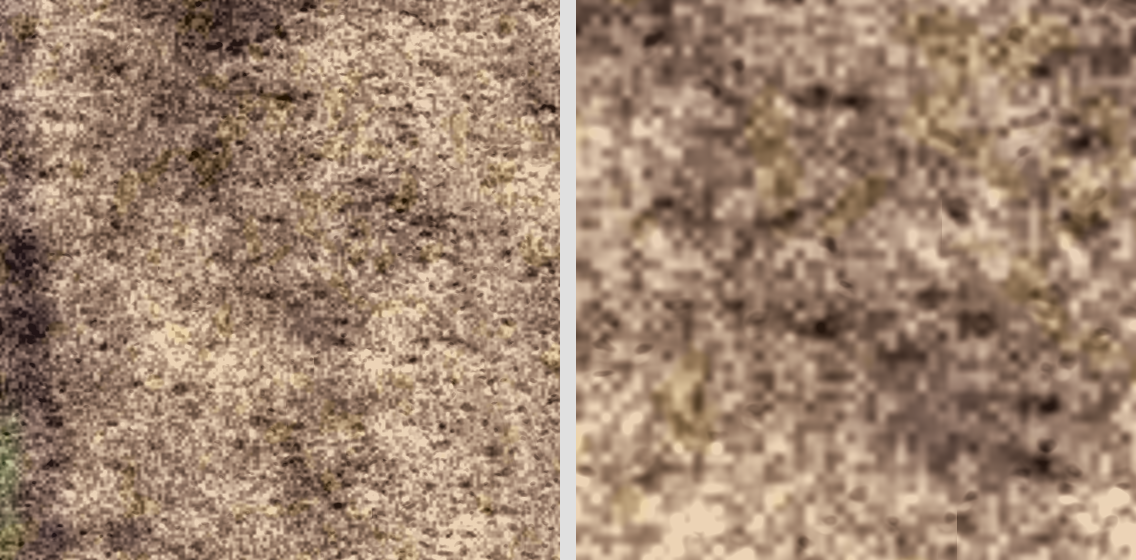
Left: the whole. Right: its middle third, enlarged.
Reproduce this texture procedurally as a Shadertoy shader.

```glsl
#define BASE_TONE 0.655
#define PATCH_CONTRAST 0.56
#define CLUMP_CONTRAST 0.46
#define GRAIN_CONTRAST 0.40
#define GRAIN_SCALE 165.0
#define PIT_DEPTH 0.24
#define SHRUB_DEPTH 0.30
#define TRACK_LIGHT 0.06
#define DARK_SOIL vec3(0.22, 0.15, 0.11)
#define MID_SOIL vec3(0.60, 0.485, 0.41)
#define DRY_SOIL vec3(0.92, 0.825, 0.72)

float hash(vec2 p) {
    vec3 q = fract(vec3(p.xyx) * 0.1031);
    q += dot(q, q.yzx + 33.33);
    return fract((q.x + q.y) * q.z);
}

float noise(vec2 p) {
    vec2 cell = floor(p), f = fract(p);
    f = f * f * (3.0 - 2.0 * f);
    float low = mix(hash(cell), hash(cell + vec2(1, 0)), f.x);
    float high = mix(hash(cell + vec2(0, 1)), hash(cell + vec2(1, 1)), f.x);
    return mix(low, high, f.y);
}

// Layered noise centred on zero
float fbm(vec2 p) {
    float sum = 0.0, weight = 0.5;
    for (int i = 0; i < 4; i++) {
        sum += weight * (noise(p) - 0.5);
        p = mat2(0.8, 0.6, -0.6, 0.8) * p * 2.03 + 17.3;
        weight *= 0.5;
    }
    return sum;
}

// Scattered soft ellipses; density is the share of occupied cells
float blobs(vec2 p, float density, float softness) {
    vec2 home = floor(p);
    float cover = 0.0;
    for (int j = -1; j <= 1; j++)
    for (int i = -1; i <= 1; i++) {
        vec2 cell = home + vec2(i, j);
        vec2 centre = cell + 0.2 + 0.6 * vec2(hash(cell + 3.7), hash(cell + 11.9));
        float radius = mix(0.18, 0.42, hash(cell + 23.1));
        vec2 d = (p - centre) * vec2(0.85, 1.25);
        float blob = 1.0 - smoothstep(1.0 - softness, 1.0 + softness, length(d) / radius);
        cover = max(cover, blob * step(hash(cell + 41.3), density));
    }
    return cover;
}

// Small hollows, each with a paler lower lip
float pits(vec2 p, float density) {
    return blobs(p, density, 0.5) - 0.5 * blobs(p + vec2(0.12, 0.38), density, 0.5);
}

// Soft band around zero
float band(float d, float width) {
    return 1.0 - smoothstep(0.3 * width, width, abs(d));
}

void mainImage(out vec4 fragColor, in vec2 fragCoord) {
    vec2 uv = fragCoord / iResolution.y;
    vec2 warp = vec2(fbm(uv * 28.0), fbm(uv * 28.0 + 51.0));
    vec2 rough = uv + 0.025 * warp;

    // Broad patches, clumps and fine grain
    float patches = fbm(uv * 4.2 + 6.4);
    float clumps = fbm(rough * 17.0 + 30.0);
    float grain = noise(uv * GRAIN_SCALE) - 0.5;
    grain += 0.6 * (noise(mat2(0.8, 0.6, -0.6, 0.8) * uv * GRAIN_SCALE * 0.53) - 0.5);
    float tone = BASE_TONE + PATCH_CONTRAST * patches + CLUMP_CONTRAST * clumps;
    float openGround = smoothstep(0.25, 0.8, uv.x);
    tone += 0.04 * (openGround - 0.5);

    // Curving wheel track with lengthwise streaks
    float across = uv.x - 0.87 - 0.09 * (1.0 - smoothstep(0.05, 0.5, uv.y));
    float track = band(across + 0.15 * patches, 0.10);
    float streaks = noise(vec2(across * 75.0 + warp.x, uv.y * 5.0)) - 0.5;
    float ruts = band(abs(across) - 0.025 + 0.01 * warp.x, 0.006);
    tone = mix(tone, BASE_TONE + TRACK_LIGHT, 0.5 * track);
    tone += track * (0.14 * streaks - 0.07 * ruts);

    // Faint cross path: pale at the left, shaded further along
    float bend = smoothstep(0.45, 0.65, uv.x);
    float path = band(uv.y - 0.835 + 0.05 * bend + 0.01 * warp.y, 0.007);
    tone += path * 0.12 * (1.0 - smoothstep(0.25, 0.36, uv.x));
    tone -= path * 0.16 * band(uv.x - 0.48, 0.14);

    // Pale strip and shaded left border
    float upper = smoothstep(0.15, 0.8, uv.y);
    tone += 0.11 * upper * band(uv.x - 0.10 + 0.06 * patches, 0.065);
    float edge = 0.055 + 0.06 * (1.0 - upper) + 0.08 * patches;
    float border = 1.0 - smoothstep(edge - 0.03, edge + 0.03, uv.x + 0.02 * warp.x);
    tone -= 0.15 * border;

    // Shrubs and hollows, denser on open ground
    float shrubs = blobs(rough * 6.0 + 2.0, 0.12, 0.6) * (0.65 + 1.6 * clumps);
    tone -= SHRUB_DEPTH * shrubs;
    float density = mix(0.10, 0.32, openGround);
    tone -= PIT_DEPTH * pits(rough * 27.0 + 8.0, density);
    tone -= 0.7 * PIT_DEPTH * pits(rough * 55.0 + 19.0, density);
    tone += GRAIN_CONTRAST * grain * (1.0 - 0.25 * track - 0.3 * shrubs);
    tone = clamp(tone, 0.15, 0.97);

    // Soil ramp with cool shade, ochre flecks and a green fringe
    vec3 color = mix(DARK_SOIL, MID_SOIL, smoothstep(0.0, 1.0, 0.0) + min((tone - 0.22) / 0.38, 1.0));
    color = mix(color, DRY_SOIL, clamp((tone - 0.60) / 0.32, 0.0, 1.0));
    color += vec3(-0.01, -0.005, 0.02) * (shrubs + border - 2.0 * patches);
    color.b -= 0.05 * smoothstep(0.08, 0.2, fbm(uv * 22.0 + 70.0));
    float fringe = (1.0 - smoothstep(0.015, 0.06, uv.x)) * (1.0 - smoothstep(0.2, 0.35, uv.y));
    color += fringe * vec3(-0.05, 0.025, -0.04) * (0.7 + 2.0 * clumps);
    fragColor = vec4(clamp(color, 0.0, 1.0), 1.0);
}
```
